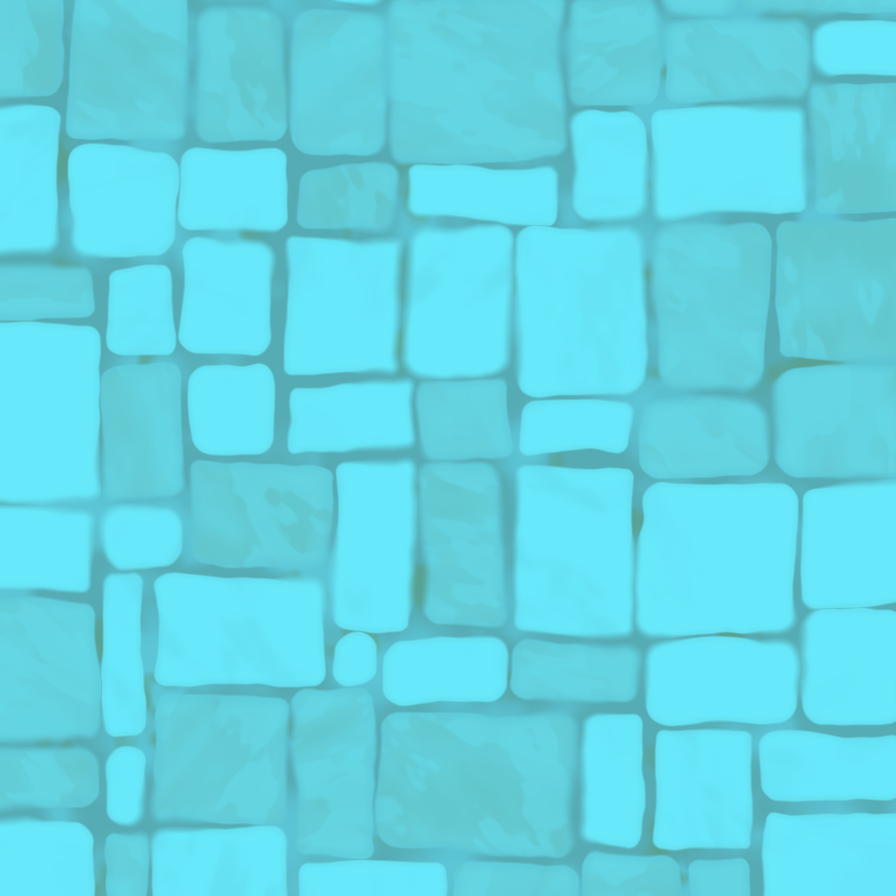
Write a WebGL 1 fragment shader that draws this texture.

```glsl
precision highp float;
// Painted wall of irregular turquoise stone blocks with soft, muted joints.
uniform vec2 u_resolution;

const float STONES_ACROSS = 7.5;
const vec3 BRIGHT = vec3(0.405, 0.915, 0.985);
const vec3 AQUA   = vec3(0.390, 0.835, 0.885);
const vec3 MIST   = vec3(0.360, 0.775, 0.840);
const vec3 TEAL   = vec3(0.385, 0.775, 0.800);
const vec3 MORTAR = vec3(0.335, 0.675, 0.710);
const vec3 MOSS   = vec3(0.350, 0.620, 0.540);

float hash(vec2 p) {
  vec3 q = fract(vec3(p.xyx) * 0.1031);
  q += dot(q, q.yzx + 33.33);
  return fract((q.x + q.y) * q.z);
}

float noise(vec2 p) {
  vec2 i = floor(p), f = fract(p);
  f = f * f * (3.0 - 2.0 * f);
  vec2 e = vec2(1.0, 0.0);
  return mix(mix(hash(i), hash(i + e), f.x),
             mix(hash(i + e.yx), hash(i + e.xx), f.x), f.y);
}

float fbm(vec2 p) {
  float sum = 0.0, amp = 0.55;
  for (int i = 0; i < 3; i++) {
    sum += amp * noise(p);
    p = p * 2.03 + 7.3;
    amp *= 0.5;
  }
  return sum;
}

vec2 rotate(vec2 p, float angle) {
  float c = cos(angle), s = sin(angle);
  return vec2(c * p.x - s * p.y, s * p.x + c * p.y);
}

// Position of the joint line inside a grid cell.
float joint(vec2 cell) {
  return mix(0.14, 0.86, hash(cell + 3.7));
}

// Block around a grid vertex: (left, bottom, right, top).
// Cells alternate between vertical and horizontal joints, so blocks interlock.
vec4 blockBounds(vec2 v) {
  float lowerLeft  = joint(v - 1.0);
  float lowerRight = joint(v - vec2(0.0, 1.0));
  float upperLeft  = joint(v - vec2(1.0, 0.0));
  float upperRight = joint(v);
  bool even = mod(v.x + v.y, 2.0) < 0.5;
  vec4 offset = even ? vec4(lowerLeft, lowerRight, upperRight, upperLeft)
                     : vec4(upperLeft, lowerLeft, lowerRight, upperRight);
  return vec4(v - 1.0, v) + offset;
}

float roundBox(vec2 p, vec2 halfSize, float radius) {
  vec2 q = abs(p) - halfSize + radius;
  return length(max(q, 0.0)) + min(max(q.x, q.y), 0.0) - radius;
}

// Signed distance to one slightly tilted, hand-cut stone.
float stoneDistance(vec2 p, vec2 id) {
  vec4 b = blockBounds(id);
  vec2 seed = id * 5.17;
  vec2 wobble = vec2(noise(p * 1.9 + seed), noise(p * 1.9 - seed + 91.0)) - 0.5;
  vec2 chips = vec2(noise(p * 7.0 + seed), noise(p * 7.0 + seed + 47.0)) - 0.5;
  vec2 local = p - 0.5 * (b.xy + b.zw) + 0.09 * wobble + 0.022 * chips;
  local = rotate(local, 0.07 * (hash(id + 11.0) - 0.5));
  vec2 halfSize = 0.5 * (b.zw - b.xy) - mix(0.018, 0.055, hash(id + 23.0));
  float radius = min(mix(0.06, 0.19, hash(id + 31.0)), min(halfSize.x, halfSize.y));
  return roundBox(local, halfSize, radius);
}

// Flat bright stones, and duller ones with brushed patches.
vec3 stoneColor(vec2 p, vec2 id, float d) {
  vec2 brush = rotate(p, 6.28 * hash(id + 53.0)) * vec2(1.7, 3.4) + id * 3.1;
  float wash = fbm(brush);
  float stroke = smoothstep(0.50, 0.57, fbm(brush * 1.2 + 19.0));
  float tone = hash(id + 61.0);
  if (hash(id + 71.0) < 0.61) {
    vec3 lit = BRIGHT - vec3(0.01, 0.035, 0.03) * smoothstep(0.45, 0.75, wash) * tone;
    return mix(lit, AQUA, 0.4 * smoothstep(-0.07, 0.0, d));
  }
  vec3 dull = mix(AQUA, TEAL, clamp(0.65 * tone + 1.4 * (wash - 0.45), 0.0, 1.0));
  vec3 glaze = mix(AQUA, BRIGHT, 0.2);
  dull = mix(dull, glaze, 0.6 * stroke);
  return mix(dull, MIST, 0.45 * smoothstep(-0.1, 0.0, d));
}

vec3 mortarColor(vec2 p) {
  vec3 color = mix(MIST, MORTAR, smoothstep(0.22, 0.52, fbm(p * 1.6 + 13.0)));
  return mix(color, MOSS, 0.75 * smoothstep(0.60, 0.78, fbm(p * 2.3 + 57.0)));
}

void main() {
  float side = min(u_resolution.x, u_resolution.y);
  vec2 p = gl_FragCoord.xy / side * STONES_ACROSS + 20.0;
  float pixel = STONES_ACROSS / side;

  // Nearest stone among the neighbouring grid vertices.
  vec2 center = floor(p + 0.5), id = center;
  float d = 10.0;
  for (int y = -1; y <= 1; y++) {
    for (int x = -1; x <= 1; x++) {
      vec2 candidate = center + vec2(float(x), float(y));
      float candidateDistance = stoneDistance(p, candidate);
      if (candidateDistance < d) { d = candidateDistance; id = candidate; }
    }
  }

  // Edges vary from crisp to brushed.
  float softness = max(pixel, mix(0.012, 0.05, smoothstep(0.4, 0.8, noise(p * 1.5 + 5.0))));
  float cover = 1.0 - smoothstep(-softness, softness, d);
  gl_FragColor = vec4(mix(mortarColor(p), stoneColor(p, id, d), cover), 1.0);
}
```
